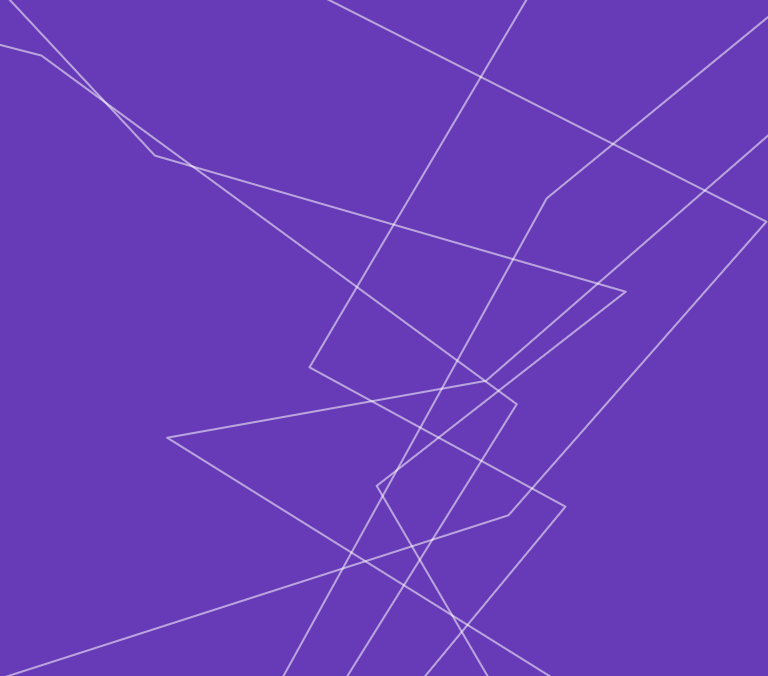
A WebGL 1 fragment shader for this background:

```glsl
precision highp float;
// Thin translucent zigzag lines wandering down a flat violet field.

uniform vec2 u_resolution;

float segmentDistance(vec2 p, vec2 a, vec2 b) {
  vec2 ap = p - a;
  vec2 ab = b - a;
  return length(ap - ab * clamp(dot(ap, ab) / dot(ab, ab), 0.0, 1.0));
}

// Evenly spread pseudo-random pair for one leg of one path.
vec2 legVariation(float path, float leg) {
  return fract(vec2(0.1, 0.3) + path * vec2(0.618, 0.755) + leg * vec2(0.414, 0.57));
}

// Distance to a descending polyline whose legs always head for the centre line.
float zigzagDistance(vec2 p, float path) {
  vec2 corner = vec2(-1.02 + 0.42 * path, 0.55);
  float nearest = 10.0;
  for (int i = 0; i < 5; i++) {
    vec2 variation = legVariation(path, float(i));
    float slope = mix(0.16, 1.08, variation.x);
    float reach = mix(0.35, 0.95, variation.y);
    float side = corner.x < 0.0 ? 1.0 : -1.0;
    vec2 next = corner + reach * vec2(side * cos(slope), -sin(slope));
    nearest = min(nearest, segmentDistance(p, corner, next));
    corner = next;
  }
  return nearest;
}

void main() {
  // Centred coordinates, one unit per canvas height.
  vec2 p = (gl_FragCoord.xy - 0.5 * u_resolution) / u_resolution.y;
  vec3 color = vec3(0.404, 0.228, 0.717);

  // Blend each path separately so that crossings become brighter.
  for (int i = 0; i < 6; i++) {
    float edge = 0.0015 - zigzagDistance(p, float(i));
    float coverage = clamp(edge * u_resolution.y + 0.5, 0.0, 1.0);
    color = mix(color, vec3(1.0), 0.54 * coverage);
  }
  gl_FragColor = vec4(color, 1.0);
}
```
